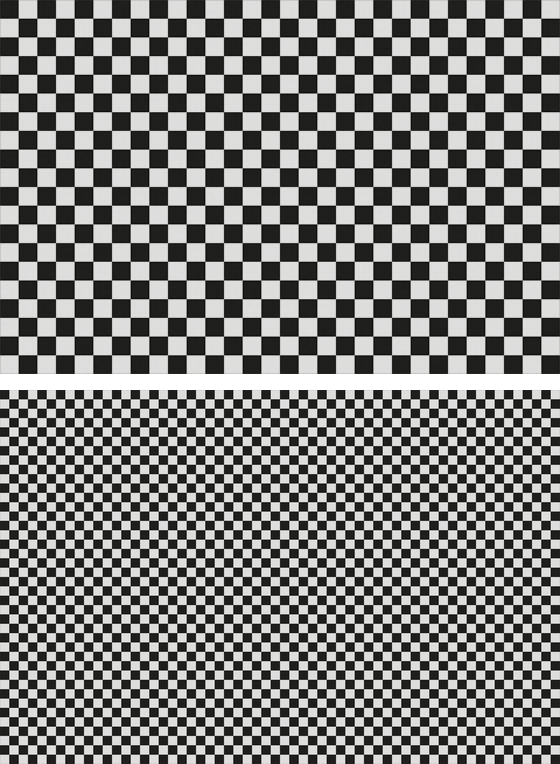
Top, the tile; bottom, the same tile 2 across and 2 down.
Write a WebGL 1 fragment shader that draws this pattern.

```glsl
precision highp float;

uniform vec2 u_resolution;

const vec2 CELLS = vec2(30.0, 20.0);
const float THREADS_PER_CELL = 6.0;
const float TAU = 6.2831853;

const vec3 DARK = vec3(0.120, 0.120, 0.112);
const vec3 LIGHT = vec3(0.868, 0.868, 0.866);

// Unit gradient on a lattice that wraps after the given period
vec2 latticeGradient(vec2 node, vec2 period) {
    node = mod(node, period);
    float h = fract(sin(dot(node, vec2(127.1, 311.7))) * 43758.5);
    return vec2(cos(TAU * h), sin(TAU * h));
}

float gradientNoise(vec2 p, vec2 period) {
    vec2 i = floor(p);
    vec2 f = fract(p);
    vec2 u = f * f * f * (f * (f * 6.0 - 15.0) + 10.0);
    vec2 e = vec2(1.0, 0.0);
    float a = dot(latticeGradient(i, period), f);
    float b = dot(latticeGradient(i + e.xy, period), f - e.xy);
    float c = dot(latticeGradient(i + e.yx, period), f - e.yx);
    float d = dot(latticeGradient(i + e.xx, period), f - e.xx);
    return mix(mix(a, b, u.x), mix(c, d, u.x), u.y);
}

// Distance to the nearest cell border on each axis
vec2 borderDistance(vec2 p) {
    return 0.5 - abs(fract(p) - 0.5);
}

// 1 on light squares, 0 on dark ones, with soft borders
float checker(vec2 p, vec2 softness) {
    vec2 parity = 1.0 - 2.0 * mod(floor(p), 2.0);
    vec2 wave = parity * clamp(borderDistance(p) / softness, 0.0, 1.0);
    return 0.5 + 0.5 * wave.x * wave.y;
}

// Thin band just inside every border
float rim(vec2 p, float inner, float outer) {
    vec2 d = borderDistance(p);
    return 1.0 - smoothstep(inner, outer, min(d.x, d.y));
}

// Fine crossed threads
float weave(vec2 p, float threads) {
    vec2 w = cos(TAU * threads * p);
    return 0.5 * (w.x + w.y);
}

void main() {
    vec2 p = gl_FragCoord.xy / u_resolution * CELLS;
    vec2 pixel = CELLS / u_resolution;

    // Squares
    float light = checker(p, max(vec2(0.035), 0.5 * pixel));
    vec3 color = mix(DARK, LIGHT, light);

    // Crisp rims: deeper on dark, slightly brighter on light
    color += rim(p, 0.05, 0.085) * mix(-0.07, 0.015, light);

    // Faint cloth grain
    color += 0.006 * weave(p, THREADS_PER_CELL);
    color += 0.008 * gradientNoise(p * 4.0, CELLS * 4.0);

    gl_FragColor = vec4(clamp(color, 0.0, 1.0), 1.0);
}
```
